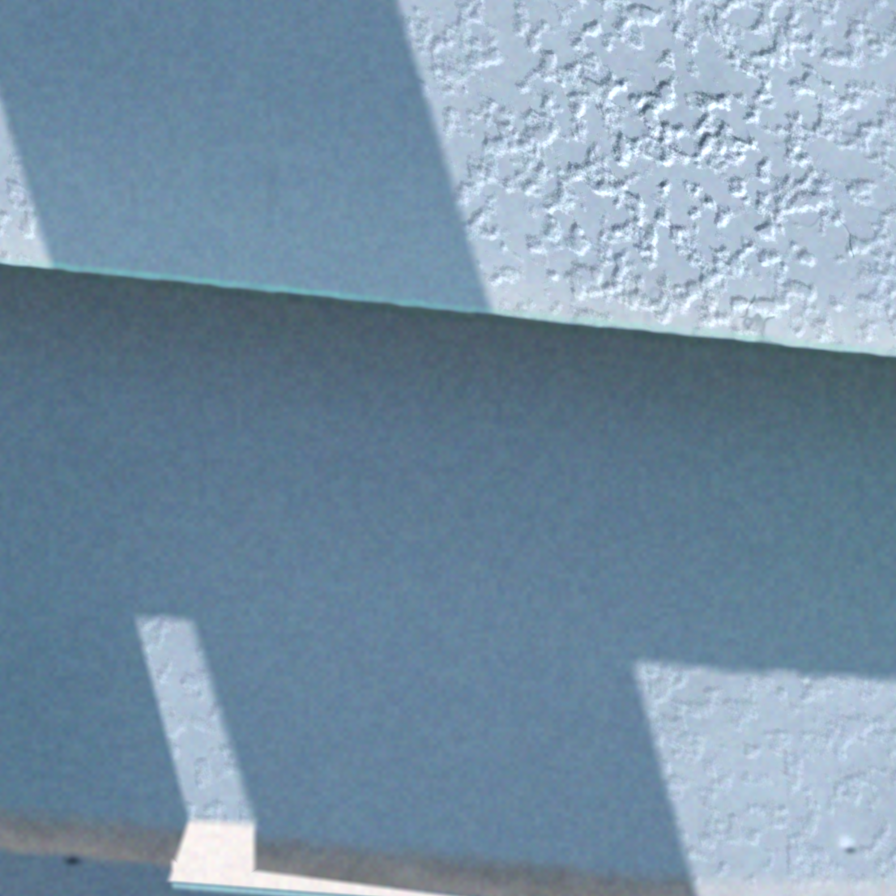
Write a Shadertoy shader that draws this texture.

```glsl
// Blue plaster wall with a sloping ledge, slanted sunlight patches and a lit sill.
#define SHADE vec3(0.400, 0.520, 0.620)
#define DARK vec3(0.290, 0.355, 0.400)
#define SUN vec3(0.690, 0.765, 0.842)
#define GLARE vec3(0.970, 0.945, 0.940)
#define SILL vec3(0.415, 0.450, 0.485)
#define FRINGE vec3(0.460, 0.730, 0.750)
#define SOFT 0.009
#define CRISP 0.0028
#define GRAIN 0.045
#define RELIEF 0.34

float hash(vec2 p) {
    vec3 q = fract(vec3(p.xyx) * 0.1031);
    q += dot(q, q.yzx + 33.33);
    return fract((q.x + q.y) * q.z);
}

float noise(vec2 p) {
    vec2 i = floor(p), f = fract(p);
    f = f * f * (3.0 - 2.0 * f);
    return mix(mix(hash(i), hash(i + vec2(1, 0)), f.x),
               mix(hash(i + vec2(0, 1)), hash(i + vec2(1, 1)), f.x), f.y);
}

float fbm(vec2 p) {
    float sum = 0.0, amp = 0.5;
    for (int i = 0; i < 4; i++) {
        sum += amp * noise(p);
        p = mat2(1.6, 1.2, -1.2, 1.6) * p + 7.3;
        amp *= 0.5;
    }
    return sum;
}

// 1 where v is above the limit, with a softened edge
float above(float v, float limit, float soft) {
    return smoothstep(-soft, soft, v - limit);
}

float blob(vec2 p, vec2 centre, vec2 size) {
    vec2 d = (p - centre) / size;
    return exp(-dot(d, d));
}

// Raised crumbs of plaster on a flat coat
float crumbs(vec2 p) {
    return smoothstep(0.42, 0.72, fbm(p * 62.0));
}

// Difference of heights along the light direction
float emboss(vec2 p) {
    vec2 toLight = vec2(-0.0018, 0.0024);
    return crumbs(p + toLight) - crumbs(p - toLight);
}

void mainImage(out vec4 fragColor, in vec2 fragCoord) {
    vec2 uv = fragCoord / iResolution.xy;
    vec2 p = vec2(uv.x, 1.0 - uv.y);             // y runs downward
    float wobble = (noise(uv * 60.0) - 0.5) * 0.006;
    float ledge = p.y - (0.294 + 0.104 * p.x) + wobble * 0.4;
    float below = above(ledge, 0.0, CRISP);

    // Sunlight on the upper wall, on both sides of a slanted shadow
    float sunRight = above(p.x, 0.443 + 0.304 * p.y, SOFT);
    float sunLeft = 1.0 - above(p.x, 0.307 * (p.y - 0.111), SOFT);
    float sunUpper = max(sunRight, sunLeft) * (1.0 - below);

    // Sunlight on the lower wall: right patch and narrow bar
    float patchSun = above(p.x, 0.706 + 0.274 * (p.y - 0.738), SOFT)
                   * above(p.y + wobble, 0.740 + 0.066 * (p.x - 0.703), SOFT);
    float drop = p.y - 0.690;
    float barSun = above(p.x, 0.151 + 0.267 * drop, 0.006)
                 * (1.0 - above(p.x, 0.213 + 0.309 * drop, 0.010))
                 * above(drop + wobble, 0.0, 0.007) * (1.0 - above(p.y, 0.925, SOFT));
    float sun = max(sunUpper, max(patchSun, barSun * 0.93));

    // Shaded wall tones
    vec3 upper = SHADE + vec3(0.065, 0.070, 0.065) * smoothstep(-0.28, 0.0, ledge);
    upper -= 0.02 * blob(p, vec2(0.06, 0.02), vec2(0.14, 0.12));
    upper -= 0.03 * blob(p, vec2(0.302 + wobble, 0.215), vec2(0.006, 0.035));
    vec3 lower = mix(DARK, SHADE - vec3(0.045, 0.060, 0.070), smoothstep(-0.02, 0.17, ledge));
    lower = mix(lower, SHADE + vec3(0.005, 0.0, 0.0), smoothstep(0.10, 0.38, ledge));
    lower -= vec3(0.060, 0.050, 0.055) * blob(p, vec2(0.0, 0.76), vec2(0.20, 0.30));
    lower -= vec3(0.010, -0.010, 0.010) * blob(p, vec2(1.0, 0.55), vec2(0.25));
    vec3 col = mix(upper, lower, below);

    // Sunlit plaster with sparse relief
    float rough = 0.40 + 0.80 * blob(p, vec2(0.76, 0.16), vec2(0.20, 0.17));
    rough *= mix(1.0, 0.65, below);
    vec3 plaster = SUN + (fbm(uv * 9.0) - 0.47) * 0.08;
    plaster += vec3(0.08, 0.06, 0.035) * smoothstep(-0.09, 0.0, ledge) * (1.0 - below);
    plaster += emboss(uv) * rough * RELIEF;

    // Broken cracks, each with a lit lip beside it
    vec2 warp = uv + 0.03 * vec2(fbm(uv * 22.0), fbm(uv * 22.0 + 40.0));
    float vein = fbm(warp * 11.0 + 5.0) - 0.47;
    float broken = smoothstep(0.40, 0.60, noise(uv * 26.0 + 9.0));
    float crackZone = blob(p, vec2(0.92, 0.33), vec2(0.16, 0.07)) * broken;
    plaster -= 0.20 * crackZone * exp(-pow(vein / 0.014, 2.0));
    plaster += 0.09 * crackZone * exp(-pow((vein - 0.03) / 0.016, 2.0));
    float crease = p.y - 0.154 + 0.006 * sin(p.x * 34.0 + 1.0) + wobble;
    plaster -= 0.15 * exp(-pow(crease / 0.003, 2.0)) * blob(p, vec2(0.92, 0.154), vec2(0.04, 0.1));
    col = mix(col, plaster, sun);

    // Cyan glint along the ledge, with a dark lip beneath
    float glint = exp(-pow((ledge + 0.004) / 0.004, 2.0)) * (0.45 + 0.5 * noise(uv * 30.0));
    col = mix(col, mix(FRINGE, vec3(0.80, 0.92, 0.91), sunUpper * 0.7), glint);
    col = mix(col, vec3(0.23, 0.34, 0.34), 0.5 * exp(-pow((ledge - 0.006) / 0.005, 2.0)));

    // Bottom sill: brownish slope, then the blue face under it
    float sillTop = p.y - (0.901 + 0.100 * p.x) + wobble;
    float sillEnd = p.y - (0.948 + 0.104 * p.x) + wobble;
    float sillShade = 1.0 - patchSun;
    vec3 slope = SILL + vec3(0.09, 0.050, 0.02) * smoothstep(0.005, 0.045, sillTop);
    slope += (fbm(uv * 40.0) - 0.47) * 0.12;
    col = mix(col, slope, above(sillTop, 0.004, 0.013) * sillShade * 0.9);
    col = mix(col, vec3(0.35, 0.45, 0.54), above(sillEnd, 0.0, 0.008) * sillShade);
    col = mix(col, vec3(0.85, 0.85, 0.87), patchSun * above(p.y, 0.982, 0.012) * 0.6);

    // Glare on the sill: foot of the bar and a thin tapering strip
    float foot = above(p.x, 0.211 - 0.33 * (p.y - 0.914), 0.005)
               * (1.0 - above(p.x, 0.284, 0.005))
               * above(p.y, 0.915 + 0.06 * (p.x - 0.211), 0.007);
    float strip = above(p.x, 0.192, 0.004) * above(p.y, 0.971 + 0.130 * (p.x - 0.28), 0.004);
    float glareEnd = 1.0 - above(p.y, 0.984 + 0.075 * (p.x - 0.19), CRISP);
    float rim = strip * exp(-pow((p.y - 0.988 - 0.075 * (p.x - 0.19)) / 0.004, 2.0));
    col = mix(col, GLARE, max(foot, strip) * glareEnd);
    col = mix(col, vec3(0.66, 0.84, 0.88), rim * 0.8);

    // Small chips in the plaster
    col = mix(col, vec3(0.15, 0.18, 0.25), 0.8 * blob(p, vec2(0.081, 0.961), vec2(0.008, 0.005)));
    col += 0.18 * blob(p, vec2(0.944, 0.940), vec2(0.008));
    col -= 0.28 * blob(p, vec2(0.949, 0.949), vec2(0.007, 0.004));

    // Fine coloured grain
    vec2 g = uv * 210.0;
    vec3 speckle = vec3(noise(g), noise(g + 91.0), noise(g + 173.0)) - 0.5;
    col += GRAIN * (speckle + 0.6 * (noise(uv * 120.0) - 0.5));
    fragColor = vec4(clamp(col, 0.0, 1.0), 1.0);
}
```
